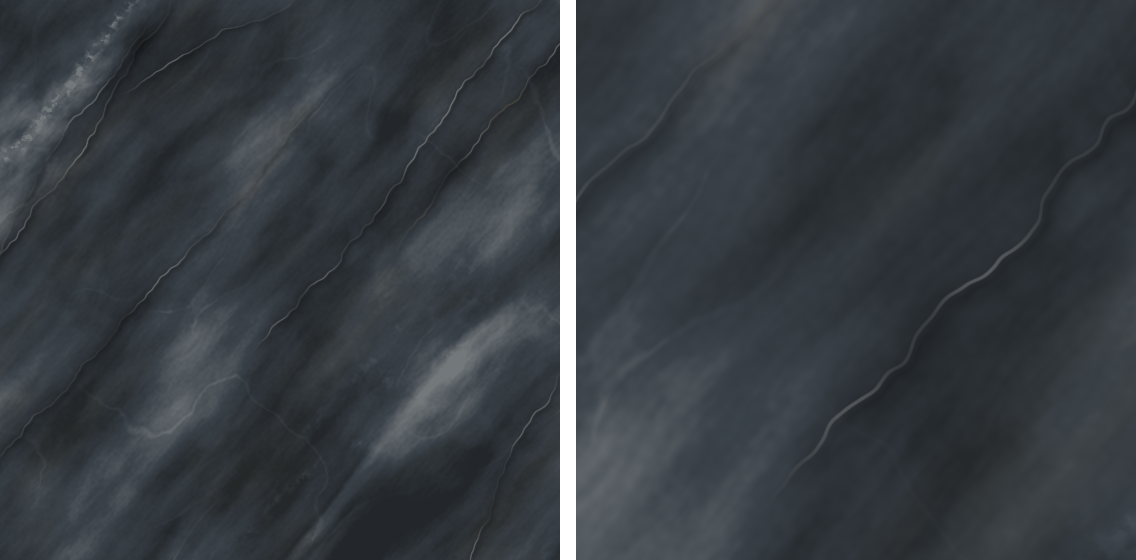
Left, the full canvas; right, a detail of the centre.
This texture is drawn by a WebGL 1 fragment shader. Its source:

```glsl
precision highp float;
uniform vec2 u_resolution;

const vec3 INK = vec3(0.132, 0.150, 0.164);
const vec3 SLATE = vec3(0.230, 0.260, 0.290);
const vec3 ASH = vec3(0.450, 0.470, 0.480);
const vec3 CALCITE = vec3(0.520, 0.530, 0.530);
const vec3 RUST = vec3(0.360, 0.320, 0.270);
const vec2 GRAIN_DIR = vec2(0.656, 0.755);

vec2 gradientAt(vec2 cell) {
  float angle = 6.2832 * fract(sin(dot(cell, vec2(127.1, 311.7))) * 43758.5);
  return vec2(cos(angle), sin(angle));
}

float gradientNoise(vec2 p) {
  vec2 i = floor(p), f = fract(p);
  vec2 u = f * f * f * (f * (f * 6.0 - 15.0) + 10.0);
  vec2 e = vec2(1.0, 0.0);
  float low = mix(dot(gradientAt(i), f), dot(gradientAt(i + e), f - e), u.x);
  float high = mix(dot(gradientAt(i + e.yx), f - e.yx), dot(gradientAt(i + 1.0), f - 1.0), u.x);
  return mix(low, high, u.y);
}

float fbm(vec2 p) {
  float sum = 0.0, amp = 0.5;
  for (int i = 0; i < 5; i++) {
    sum += amp * gradientNoise(p);
    p = mat2(1.7, 0.9, -0.9, 1.7) * p + 7.3;
    amp *= 0.5;
  }
  return sum;
}

float glow(vec2 q, vec2 centre, vec2 size) {
  vec2 d = (q - centre) / size;
  return exp(-dot(d, d));
}

float span(float x, vec2 range) {
  return smoothstep(range.x, range.x + 0.14, x) * (1.0 - smoothstep(range.y - 0.14, range.y, x));
}

// Faint hairlines along the zero crossings of a noise field
float hairlines(vec2 p, float width) {
  float line = 1.0 - smoothstep(0.0, width, abs(gradientNoise(p) + 0.12 * fbm(p * 3.0)));
  return line * smoothstep(0.0, 0.35, gradientNoise(p * 0.9 + 31.7));
}

// A jagged mineral seam with a dark halo; q = (along, across) the grain
vec3 addVein(vec3 col, vec2 q, vec2 placeSlope, vec2 range, float seed, float strength, float px) {
  float wobble = 0.042 * gradientNoise(vec2(q.x * 4.5, seed))
    + 0.014 * gradientNoise(vec2(q.x * 15.0, seed + 3.0))
    + 0.005 * gradientNoise(vec2(q.x * 55.0, seed + 5.0));
  float offset = q.y - placeSlope.x - placeSlope.y * (q.x - 0.7) - wobble;
  float extent = span(q.x, range);
  float broken = smoothstep(-0.25, 0.35, gradientNoise(vec2(q.x * 10.0, seed + 7.0)));
  float halo = exp(-abs(offset - 0.005) / 0.012);
  float line = 1.0 - smoothstep(0.0004, 0.0014 + 0.6 * px, abs(offset));
  float rusty = smoothstep(0.0, 0.35, gradientNoise(vec2(q.x * 6.0, seed + 9.0)));
  col *= 1.0 - 0.32 * halo * extent * min(strength * 1.5, 1.0);
  return mix(col, mix(CALCITE, RUST, rusty), line * extent * strength * (0.25 + 0.75 * broken));
}

void main() {
  vec2 uv = gl_FragCoord.xy / u_resolution;
  float px = 1.0 / min(u_resolution.x, u_resolution.y);
  vec2 q = vec2(dot(uv, GRAIN_DIR), dot(uv, vec2(GRAIN_DIR.y, -GRAIN_DIR.x)));
  vec2 warp = vec2(fbm(uv * 3.0 + 4.1), fbm(uv * 3.0 + 18.6));
  vec2 w = q + warp * vec2(0.10, 0.05);

  // Smoky clouds drawn out along the grain
  float tone = 0.35 + 1.05 * fbm(w * vec2(2.0, 6.5) + 2.7);
  tone += 0.40 * fbm(w * vec2(5.0, 24.0) + 11.0);
  tone += 0.30 * fbm(uv * 7.0 + warp * 2.0);

  // Broad light and dark regions
  tone += 0.24 * glow(w, vec2(0.54, 0.03), vec2(0.16, 0.08));
  tone += 0.22 * glow(w, vec2(0.13, 0.0), vec2(0.17, 0.08));
  tone -= 0.22 * glow(w, vec2(0.78, -0.31), vec2(0.28, 0.07));
  tone -= 0.18 * glow(w, vec2(0.76, 0.13), vec2(0.40, 0.05));
  tone -= 0.26 * glow(w, vec2(0.68, 0.52), vec2(0.30, 0.05));

  // Tapered pale band
  float bandWidth = mix(0.012, 0.052, smoothstep(0.35, 0.85, q.x));
  float across = (w.y - 0.405) / bandWidth;
  float band = smoothstep(-1.1, -0.3, across) * (1.0 - smoothstep(0.1, 1.5, across));
  tone += 0.50 * band * span(w.x, vec2(0.27, 1.1)) * (0.9 + 1.2 * fbm(w * vec2(4.0, 20.0)));

  // Blotched, crusted band
  float crustBand = glow(w, vec2(0.72, -0.455), vec2(0.33, 0.052));
  tone += crustBand * (0.38 + 0.9 * fbm(q * vec2(12.0, 28.0)));
  float crustLine = exp(-abs(w.y + 0.465 + 0.03 * gradientNoise(vec2(q.x * 9.0, 2.4))) / 0.006);
  tone += 0.8 * crustBand * crustLine * smoothstep(-0.05, 0.25, fbm(uv * 75.0));

  // Frosted flecks, hairlines and fine grain
  float frost = smoothstep(0.04, 0.28, fbm(w * vec2(9.0, 24.0) + 40.0));
  tone += 0.28 * frost * smoothstep(-0.15, 0.2, fbm(uv * 60.0)) * glow(w, vec2(0.62, 0.33), vec2(0.4, 0.07));
  tone += 0.13 * hairlines(uv * 4.0 + warp * 0.8, 0.025);
  tone += 0.10 * hairlines(w * vec2(4.0, 9.0) + 9.0, 0.035);
  tone += 0.05 * gradientNoise(uv * 130.0) + 0.05 * gradientNoise(q * vec2(40.0, 170.0));

  tone = max(tone, 0.02);
  vec3 col = mix(INK, SLATE, clamp(tone * 2.0, 0.0, 1.0));
  col = mix(col, ASH, clamp(tone * 2.0 - 1.0, 0.0, 1.0));
  col *= 1.0 + vec3(0.05, 0.01, -0.05) * smoothstep(0.0, 0.3, fbm(w * vec2(3.0, 7.0) + 55.0));

  // Seams: place and slope across the grain, then extent along it
  col = addVein(col, q, vec2(-0.108, 0.01), vec2(0.02, 1.02), 3.4, 0.55, px);
  col = addVein(col, q, vec2(0.095, -0.05), vec2(0.55, 1.55), 14.6, 0.65, px);
  col = addVein(col, q, vec2(0.157, 0.0), vec2(0.85, 1.5), 25.3, 0.50, px);
  col = addVein(col, q, vec2(0.585, -0.28), vec2(0.42, 0.98), 36.7, 0.50, px);
  col = addVein(col, q, vec2(-0.405, 0.33), vec2(0.74, 1.15), 47.5, 0.55, px);
  col = addVein(col, q, vec2(-0.385, -0.17), vec2(0.28, 1.0), 58.4, 0.65, px);
  col = addVein(col, q, vec2(-0.410, -0.15), vec2(0.35, 0.95), 69.6, 0.50, px);
  gl_FragColor = vec4(col, 1.0);
}
```
